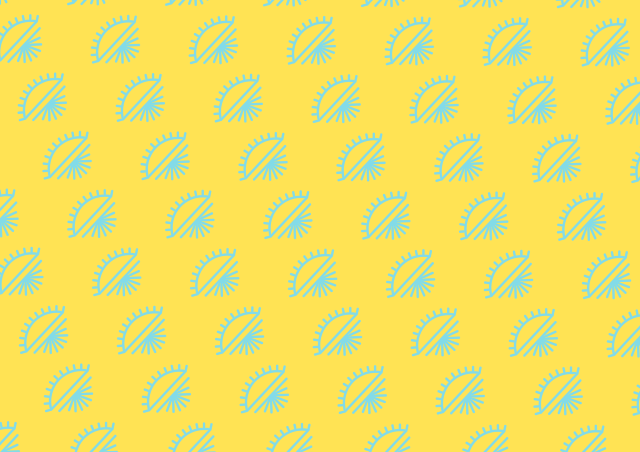
This pattern is drawn by a Shadertoy shader. Its source:

```glsl
// Slanted rows of spiked half-moons with a fan of rays, pale blue on yellow.

#define GROUND vec3(1.00, 0.89, 0.33)
#define INK vec3(0.51, 0.86, 0.91)
#define ACROSS_STEP vec2(0.2167, -0.0013)  // lattice steps, canvas height = 1
#define DOWN_STEP vec2(0.0549, -0.1290)
#define ANCHOR vec2(0.639, 0.520)          // centre of one half-moon's chord
#define MOTIF_SIZE 0.059                   // half the chord length
#define TILT 0.820                         // chord angle in radians
#define HALF_STROKE 0.045                  // in motif units
#define ARC_RADIUS 1.17
#define ARC_HALF_ANGLE 1.024
#define SPIKE_LENGTH 0.20
#define RAY_LENGTH 0.635

const float PI = 3.14159265;

mat2 rotation(float angle) {
    float c = cos(angle), s = sin(angle);
    return mat2(c, s, -s, c);
}

float segment(vec2 p, vec2 a, vec2 b) {
    vec2 ab = b - a;
    return length(p - a - ab * clamp(dot(p - a, ab) / dot(ab, ab), 0.0, 1.0));
}

// Nearest of the radial strokes at angles k * stepAngle, |k| <= maxIndex,
// measured from the +y axis.
float radialStrokes(vec2 p, float stepAngle, float maxIndex, float inner, float outer) {
    float k = clamp(round(atan(p.x, p.y) / stepAngle), -maxIndex, maxIndex);
    vec2 dir = vec2(sin(k * stepAngle), cos(k * stepAngle));
    return segment(p, dir * inner, dir * outer);
}

// Distance to the motif; the chord runs from (-1, 0) to (1, 0).
float motif(vec2 p) {
    // Arc over the chord, edged with eleven spikes
    vec2 q = p + vec2(0.0, ARC_RADIUS * cos(ARC_HALF_ANGLE));
    float angle = clamp(atan(q.x, q.y), -ARC_HALF_ANGLE, ARC_HALF_ANGLE);
    float d = length(q - ARC_RADIUS * vec2(sin(angle), cos(angle)));
    d = min(d, radialStrokes(q, ARC_HALF_ANGLE / 5.0, 5.0,
                             ARC_RADIUS, ARC_RADIUS + SPIKE_LENGTH));
    d = min(d, segment(p, vec2(-1.0, 0.0), vec2(1.0, 0.0)));

    // Parallel bar with seven rays fanning out below it
    vec2 r = p - vec2(0.03, -0.258);
    d = min(d, segment(r, vec2(-0.854, 0.0), vec2(0.854, 0.0)));
    d = min(d, radialStrokes(vec2(r.x, -r.y), PI / 8.0, 3.0, 0.0, RAY_LENGTH));
    return d - HALF_STROKE;
}

void mainImage(out vec4 fragColor, in vec2 fragCoord) {
    vec2 p = fragCoord / iResolution.y - ANCHOR;

    // Nearest motif among the neighbouring lattice cells
    mat2 lattice = mat2(ACROSS_STEP, DOWN_STEP);
    vec2 cell = round(inverse(lattice) * p);
    mat2 untilt = rotation(-TILT);
    float d = 1e3;
    for (int j = -1; j <= 1; j++) {
        for (int i = -1; i <= 1; i++) {
            vec2 offset = p - lattice * (cell + vec2(i, j));
            d = min(d, motif(untilt * offset / MOTIF_SIZE));
        }
    }

    // Edge smoothing about one pixel wide
    float edge = 0.65 / iResolution.y;
    float ink = 1.0 - smoothstep(-edge, edge, d * MOTIF_SIZE);
    fragColor = vec4(mix(GROUND, INK, ink), 1.0);
}
```
